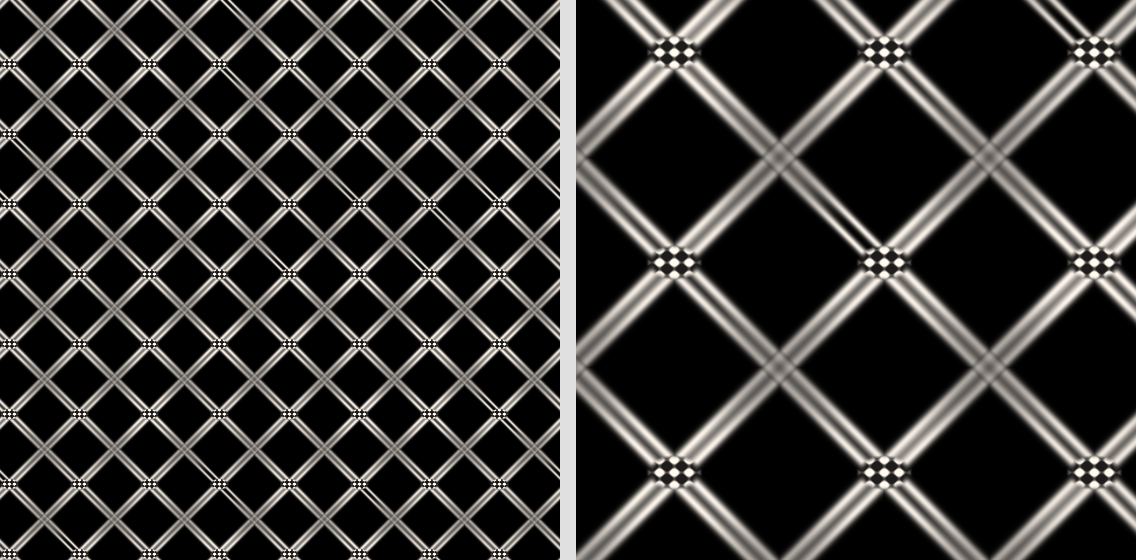
Left: the whole. Right: its middle third, enlarged.
This pattern is drawn by a WebGL 1 fragment shader. Its source:

```glsl
precision highp float;
// Diagonal lattice of paired pale wires on black, with a beaded knot at every other crossing.

uniform vec2 u_resolution;

const float REPEATS = 8.0;

float hash(vec2 p) {
  return fract(sin(dot(p, vec2(127.1, 311.7))) * 43758.5453);
}

// Signed distance to the nearest diagonal wire, from a sum or difference of coordinates.
float wireDistance(float diagonal) {
  return (fract(diagonal + 0.5) - 0.5) * 0.7071;
}

// Two rounded strands with a groove of the given tone between them.
float wirePair(float dist, float groove, float strandWidth) {
  float a = abs(dist);
  float t = (a - 0.037) / strandWidth;
  float strand = exp(-t * t);
  return a < 0.037 ? mix(groove, 1.0, strand) : strand;
}

float insideWire(float dist) {
  return 1.0 - smoothstep(0.05, 0.075, abs(dist));
}

void main() {
  // Cells centred on the knots; plain crossings lie at the cell corners.
  vec2 p = gl_FragCoord.xy / u_resolution * REPEATS - vec2(0.135, 0.083);
  vec2 id = mod(floor(p + 0.5), REPEATS);
  vec2 q = fract(p + 0.5) - 0.5;
  float knotDist = length(q);

  // Each wire segment varies, settling to an even tone at the plain crossings.
  vec2 segment = id + 0.31 * step(0.0, q);
  float nearKnot = 1.0 - smoothstep(0.2, 0.6, knotDist);
  float worn = step(0.86, hash(segment + 17.0)) * nearKnot;
  float fallGroove = mix(0.48, 0.12 + 0.25 * hash(segment), nearKnot) * (1.0 - worn);
  float riseGroove = mix(0.5, 0.36 + 0.16 * hash(segment + 5.0), nearKnot);

  // Falling and rising wires, blended where they overlap.
  float fallDist = wireDistance(p.x + p.y);
  float riseDist = wireDistance(p.x - p.y);
  float fall = wirePair(fallDist, fallGroove, 0.023 - 0.006 * worn);
  float rise = wirePair(riseDist, riseGroove, 0.023);
  float overlap = insideWire(fallDist) * insideWire(riseDist);
  float tone = mix(max(fall, rise), 0.5 * (fall + rise), overlap);
  tone *= mix(0.76, 1.0, nearKnot) * (0.93 + 0.12 * hash(id + 3.0) * nearKnot);

  // Knot: a small oval of bright beads parted by dark gaps.
  vec2 bead = cos(q * 6.2832 / vec2(0.07, 0.06));
  float beads = smoothstep(-0.7, 0.75, bead.x + bead.y - 0.3);
  float oval = 1.0 - smoothstep(0.75, 1.1, length(q / vec2(0.125, 0.08)));
  tone = mix(tone, 0.12 + 0.95 * beads, oval);

  gl_FragColor = vec4(clamp(tone * vec3(0.95, 0.92, 0.885), 0.0, 1.0), 1.0);
}
```
